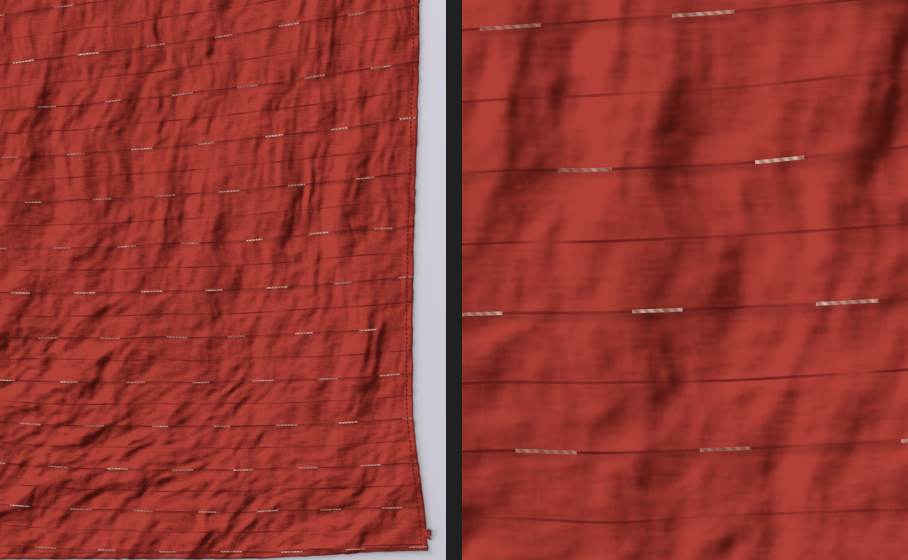
Left, the full canvas; right, a detail of the centre.
Reproduce this texture procedurally as a WebGL 1 fragment shader.

```glsl
precision highp float;
// A crumpled red cloth with a hemmed right edge on a pale lavender ground.
// Bowed rows of staggered pale dashes and thin dark threads cross it; folds
// are lit from the slope of a noise relief that turns from pleats to creases.
uniform vec2 u_resolution;

const vec3 CLOTH_LIT = vec3(0.70, 0.25, 0.215);
const vec3 CLOTH_SHADE = vec3(0.34, 0.08, 0.065);
const vec3 THREAD_DARK = vec3(0.34, 0.08, 0.08);
const vec3 DASH_PALE = vec3(0.90, 0.77, 0.69);
const vec3 GROUND = vec3(0.81, 0.80, 0.84);
const float ROW_START = 0.026;   // left end of the lowest row
const float ROW_PITCH = 0.0715;  // row spacing at the bottom
const float ROW_GROWTH = 0.00061; // spacing widens upwards

float hash(vec2 p) {
  return fract(sin(dot(p, vec2(127.1, 311.7))) * 43758.5453);
}

float noise(vec2 p) {
  vec2 i = floor(p), f = fract(p);
  f = f * f * (3.0 - 2.0 * f);
  return mix(mix(hash(i), hash(i + vec2(1.0, 0.0)), f.x),
             mix(hash(i + vec2(0.0, 1.0)), hash(i + 1.0), f.x), f.y);
}

// Octaves keep their axes so that stretched folds stay aligned
float fbm(vec2 p) {
  float sum = 0.0, amp = 0.5;
  for (int i = 0; i < 4; i++) {
    sum += amp * noise(p);
    p = p * 2.03 + 7.3;
    amp *= 0.5;
  }
  return sum;
}

// Antialiased stroke of a given half width around distance d
float stroke(float d, float halfWidth, float px) {
  return 1.0 - smoothstep(halfWidth - px * 0.5, halfWidth + px, abs(d));
}

// Upright pleats above, low slanted creases toward the lower left
float relief(vec2 p) {
  vec2 bend = vec2(noise(p * 8.0), noise(p * 8.0 + 31.0))
            + 0.4 * vec2(noise(p * 21.0 + 3.0), noise(p * 21.0 + 57.0));
  vec2 q = p + 0.036 * bend;
  float pleats = fbm(vec2(q.x * 20.0 - q.y * 3.0, q.y * 4.5));
  vec2 slant = mat2(0.85, -0.53, 0.53, 0.85) * q;
  float creases = fbm(slant * vec2(9.0, 22.0) + 13.0);
  float ridge = abs(fbm(slant * vec2(13.0, 25.0) + 41.0) - 0.47);
  float pucker = noise(vec2(q.x * 62.0 - q.y * 12.0, q.y * 24.0));
  float upright = smoothstep(0.15, 0.7, p.y + 0.6 * (p.x - 0.25));
  return mix(creases - 0.6 * ridge, pleats - 0.35 * ridge, upright) + 0.07 * pucker;
}

// Rise of a row at x above its left end
float rowRise(float x, float y) {
  return x * (0.077 * x - 0.062 + 0.205 * y * y);
}

// Continuous row number for a height on the left edge
float rowNumber(float y) {
  float disc = ROW_PITCH * ROW_PITCH + 4.0 * ROW_GROWTH * (y - ROW_START);
  return (sqrt(max(disc, 0.0)) - ROW_PITCH) / (2.0 * ROW_GROWTH);
}

// Signed distance to the cloth outline, with a frayed corner tuft
float clothEdge(vec2 p) {
  float right = 0.737 + 0.027 * smoothstep(0.3, 0.0, p.y)
              + 0.012 * smoothstep(0.4, 1.0, p.y);
  float bottom = 0.002 + 0.015 * smoothstep(0.4, 0.78, p.x);
  float fray = 0.002 * (noise(p * 90.0) - 0.5);
  float tuft = length(p - vec2(0.763, 0.046)) - 0.006 - 0.006 * noise(p * 190.0);
  return min(max(p.x - right, bottom - p.y) + fray, tuft);
}

// Pale dashes: x is the thread amount, y the twisted brightness
vec2 dashes(vec2 p, float row, float d, float px) {
  float period = 0.111 + 0.009 * p.y;
  float along = p.x / period - 0.69 + 0.395 * row + 0.5;
  vec2 id = vec2(floor(along), row);
  float offset = (fract(along) - 0.5 + 0.08 * (hash(id) - 0.5)) * period;
  float halfLength = 0.014 + 0.005 * hash(id + 5.0);
  float body = stroke(offset, halfLength, px) * stroke(d, 0.0009, px);
  float twist = 0.85 + 0.15 * sin(p.x * 1100.0 + d * 900.0);
  float patchy = 0.55 + 0.45 * noise(vec2(p.x * 160.0, row));
  return vec2(body * patchy * mix(0.55, 1.0, hash(id + 9.0)), twist);
}

vec3 clothColor(vec2 p, float edge, float px) {
  // Folds, with the steepest slopes in deep shadow, and the slubbed weave
  float slope = relief(p + vec2(-0.007, 0.006)) - relief(p);
  float weave = noise(p * vec2(90.0, 450.0)) + 0.7 * noise(p * vec2(450.0, 160.0)) - 0.85;
  float tone = 0.60 - 2.7 * slope + 0.15 * (fbm(p * 4.0) - 0.47) + 0.11 * weave;
  vec3 color = mix(CLOTH_SHADE, CLOTH_LIT, smoothstep(-0.05, 0.9, tone));
  color *= 1.0 - 0.18 * smoothstep(0.07, 0.2, slope);

  // Rows and the half rows between them
  float leftY = p.y - rowRise(p.x, p.y);
  leftY = p.y - rowRise(p.x, leftY) + 0.004 * (noise(p * 14.0) - 0.5);
  float n = rowNumber(leftY);
  float row = floor(n + 0.5);
  float pitch = ROW_PITCH + 2.0 * ROW_GROWTH * n;
  float rowDist = (n - row) * pitch;
  float halfDist = (fract(2.0 * n + 0.5) - 0.5) * pitch * 0.5;
  float wear = 0.75 * noise(vec2(p.x * 38.0, floor(2.0 * n + 0.5) * 3.7));
  color = mix(color, THREAD_DARK, wear * stroke(halfDist, 0.0006, px));
  color *= 1.0 - 0.1 * stroke(rowDist + 0.002, 0.002, 0.003);
  vec2 dash = dashes(p, row, rowDist, px);
  color = mix(color, DASH_PALE * dash.y, dash.x);

  // Stitched hem and rolled rim
  float stitch = 0.4 + 0.3 * sin(p.y * 750.0);
  color = mix(color, THREAD_DARK, stitch * stroke(edge + 0.011, 0.001, px));
  return color * (1.0 - 0.35 * smoothstep(-0.005, 0.0, edge));
}

void main() {
  vec2 p = gl_FragCoord.xy / u_resolution.y;
  float px = 1.0 / u_resolution.y;
  float edge = clothEdge(p);
  // Ground with a soft contact shadow
  vec3 ground = GROUND * (0.97 + 0.05 * p.y);
  ground *= 1.0 - 0.3 * exp(-max(edge, 0.0) * 200.0);
  float cover = 1.0 - smoothstep(-px, px, edge);
  gl_FragColor = vec4(mix(ground, clothColor(p, edge, px), cover), 1.0);
}
```
